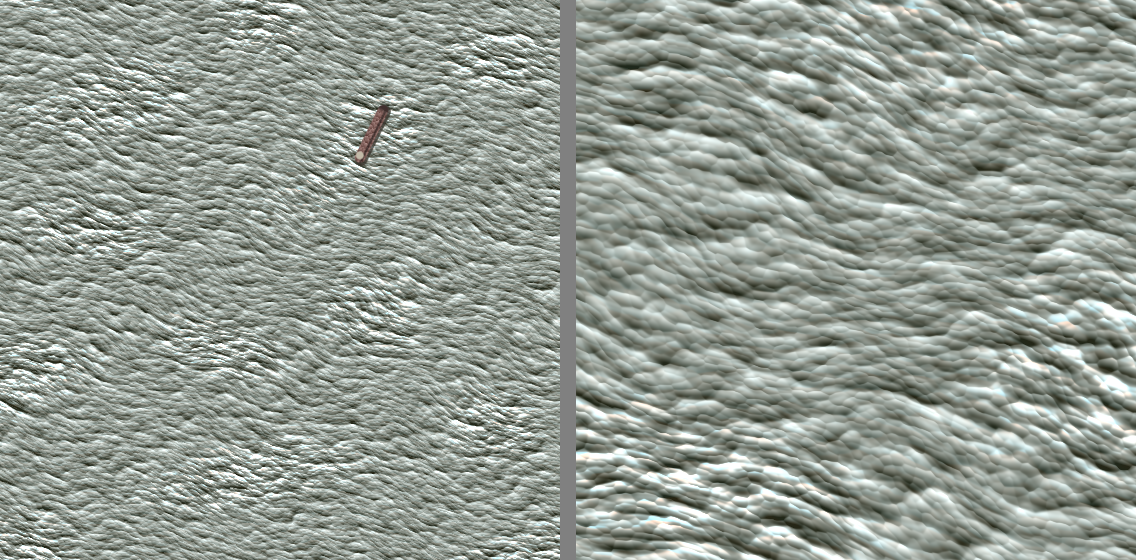
Left, the full canvas; right, a detail of the centre.
This texture is drawn by a Shadertoy shader. Its source:

```glsl
// Aerial view of grey-green rippled water with sun glints, a faint wake and a small barge.

#define RIPPLE_SCALE vec2(34.0, 62.0)  // large ripples across the canvas
#define RIPPLE_TILT 0.24               // ripples descend to the right
#define EDGE_SHARPNESS 9.0             // crispness of the ripple troughs
#define CONTRAST 0.92
#define BASE_TONE 0.55
#define GLINT_STRENGTH 0.30
#define WAKE_STRENGTH 0.10
#define TROUGH_COLOR vec3(0.29, 0.31, 0.26)
#define CREST_COLOR vec3(0.80, 0.84, 0.82)
#define HULL_COLOR vec3(0.52, 0.39, 0.37)
#define BARGE_BOW vec2(0.684, 0.803)
#define BARGE_STERN vec2(0.643, 0.719)

vec2 hash2(vec2 cell) {
    vec2 k = vec2(dot(cell, vec2(127.1, 311.7)), dot(cell, vec2(269.5, 183.3)));
    return fract(sin(k) * 4375.85);
}

// Smooth cellular noise: each cell is a facet, bright on top and dark below.
float facets(vec2 p) {
    vec2 cell = floor(p);
    float sum = 0.0, total = 0.0;
    for (int j = -1; j <= 1; j++) {
        for (int i = -1; i <= 1; i++) {
            vec2 corner = cell + vec2(i, j);
            vec2 rnd = hash2(corner);
            vec2 offset = p - corner - rnd;
            float weight = exp(-EDGE_SHARPNESS * dot(offset, offset));
            sum += weight * (offset.y + 0.3 * (rnd.x - 0.5));
            total += weight;
        }
    }
    return sum / total;
}

// Slow layered sines that gather the glints into rising bands.
float glintPatches(vec2 uv) {
    float bands = cos(8.0 * uv.x - 23.0 * (uv.y - 0.53) + 1.3 * sin(5.0 * uv.x + 4.0 * uv.y));
    float clumps = sin(15.0 * uv.x + 7.0 * uv.y + 1.5 * sin(12.0 * uv.y + 3.0 * uv.x));
    return smoothstep(-0.1, 1.8, bands + 0.8 * clumps);
}

// Thin parallel streaks along a line rising to the right.
float wake(vec2 uv) {
    vec2 along = normalize(vec2(0.622, 0.238));
    vec2 rel = uv - vec2(0.378, 0.0);
    float across = rel.y * along.x - rel.x * along.y;
    float envelope = exp(-pow(across / 0.013, 2.0));
    return envelope * sin(across * 720.0 + 0.8 * sin(30.0 * uv.x));
}

vec3 water(vec2 uv) {
    // Bend the ripples gently
    vec2 p = vec2(uv.x, uv.y + RIPPLE_TILT * uv.x);
    p += 0.007 * vec2(sin(23.0 * uv.y + 9.0 * uv.x),
                      sin(17.0 * uv.x - 11.0 * uv.y + 2.0 * sin(7.0 * uv.y)));
    p += 0.002 * vec2(sin(91.0 * uv.y), sin(73.0 * uv.x + 41.0 * uv.y));

    // Three sizes of ripple
    float large = facets(p * RIPPLE_SCALE);
    float middle = facets(p * RIPPLE_SCALE * 1.9 + 17.3);
    float grain = facets(p * RIPPLE_SCALE * vec2(4.6, 3.7) + 41.7);
    float relief = 0.85 * large + 0.75 * middle + 0.5 * grain;

    // Tone with glints and wake
    float patches = glintPatches(uv);
    float glint = patches * smoothstep(0.05, 0.45, relief);
    float tone = BASE_TONE + CONTRAST * relief * (0.9 + 0.35 * patches);
    tone += GLINT_STRENGTH * glint + WAKE_STRENGTH * wake(uv);

    // Faint colour fringes on the glints
    float fringe = facets(p * RIPPLE_SCALE * 2.7 + 83.1);
    vec3 color = mix(TROUGH_COLOR, CREST_COLOR, max(tone, -0.3));
    return color + (0.03 + 0.2 * glint) * fringe * vec3(1.0, -0.2, -0.7);
}

// Barge with a rusty deck, shaded side, dark bow and pale stern.
vec3 addBarge(vec3 color, vec2 uv) {
    vec2 axis = BARGE_BOW - BARGE_STERN;
    float len = length(axis);
    axis /= len;
    vec2 rel = uv - BARGE_STERN;
    vec2 local = vec2(dot(rel, vec2(axis.y, -axis.x)), dot(rel, axis));
    float hull = length(local - vec2(0.0, clamp(local.y, 0.0, len))) - 0.0095;
    float shadow = length(local - vec2(0.004, clamp(local.y, -0.003, len))) - 0.010;

    float grain = facets(local * vec2(260.0, 180.0));
    vec3 deck = HULL_COLOR + 0.22 * grain;
    float side = smoothstep(0.001, 0.004, local.x) * (1.0 - smoothstep(0.005, 0.008, local.x));
    deck *= 1.0 - 0.45 * side;
    deck = mix(deck, vec3(0.25, 0.19, 0.18), smoothstep(len - 0.006, len + 0.004, local.y));
    float cabin = 1.0 - smoothstep(0.005, 0.009, length(local - vec2(-0.002, 0.003)));
    deck = mix(deck, vec3(0.76, 0.73, 0.66), cabin);

    color = mix(color, vec3(0.22, 0.20, 0.17), 0.8 * (1.0 - smoothstep(-0.001, 0.002, shadow)));
    return mix(color, deck, 1.0 - smoothstep(-0.0015, 0.0015, hull));
}

void mainImage(out vec4 fragColor, in vec2 fragCoord) {
    vec2 uv = fragCoord / iResolution.y;
    vec3 color = addBarge(water(uv), uv);
    fragColor = vec4(clamp(color, 0.0, 1.0), 1.0);
}
```
